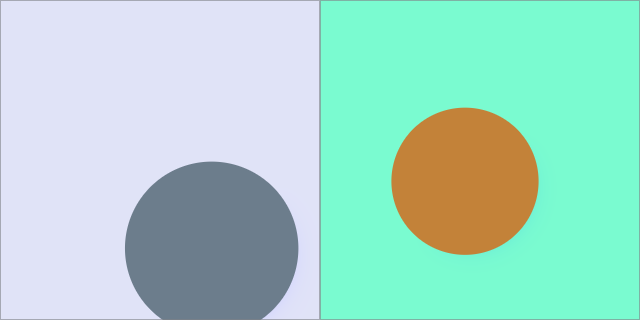
Write a Shadertoy shader that draws this background.

```glsl
// Two square panels, lilac and mint, each holding one flat disc, with thin grey frames.
#define LILAC vec3(0.88, 0.89, 0.97)
#define MINT vec3(0.48, 0.985, 0.815)
#define SLATE vec3(0.425, 0.49, 0.55)
#define OCHRE vec3(0.765, 0.51, 0.225)
#define FRAME vec3(0.50, 0.51, 0.53)
#define SLATE_DISC vec3(0.6615, 0.224, 0.271)  // centre x, centre y, radius
#define OCHRE_DISC vec3(0.4531, 0.4336, 0.230)
#define FRAME_HALF_WIDTH 0.0019
#define HALO_STRENGTH 0.035
#define HALO_WIDTH 0.025

// Antialiased coverage of the region where the signed distance is negative.
float coverage(float dist, float pixel) {
    return clamp(0.5 - dist / pixel, 0.0, 1.0);
}

float discDistance(vec2 p, vec3 disc) {
    return length(p - disc.xy) - disc.z;
}

// Distance to the nearest side of the unit panel.
float panelEdgeDistance(vec2 p) {
    vec2 toSide = min(p, 1.0 - p);
    return min(toSide.x, toSide.y);
}

void mainImage(out vec4 fragColor, in vec2 fragCoord) {
    // Canvas is two units wide and one unit high: one unit per panel.
    vec2 canvas = fragCoord / iResolution.xy * vec2(2.0, 1.0);
    float pixel = 1.0 / iResolution.y;
    bool isRight = canvas.x >= 1.0;
    vec2 panel = fract(canvas);

    vec3 ground = isRight ? MINT : LILAC;
    vec3 discColor = isRight ? OCHRE : SLATE;
    vec3 disc = isRight ? OCHRE_DISC : SLATE_DISC;
    float dist = discDistance(panel, disc);

    // Faint halo, stronger toward the lower right of each disc.
    vec2 outward = (panel - disc.xy) / max(length(panel - disc.xy), 0.001);
    float side = max(dot(outward, vec2(0.707, -0.707)), 0.0);
    float halo = HALO_STRENGTH * side * exp(-max(dist, 0.0) / HALO_WIDTH);
    vec3 color = ground + halo * vec3(-1.0, -1.0, 0.5);

    // Disc, then the frame over it.
    color = mix(color, discColor, coverage(dist, pixel));
    float frameDist = panelEdgeDistance(panel) - FRAME_HALF_WIDTH;
    color = mix(color, FRAME, coverage(frameDist, pixel));

    fragColor = vec4(color, 1.0);
}
```
